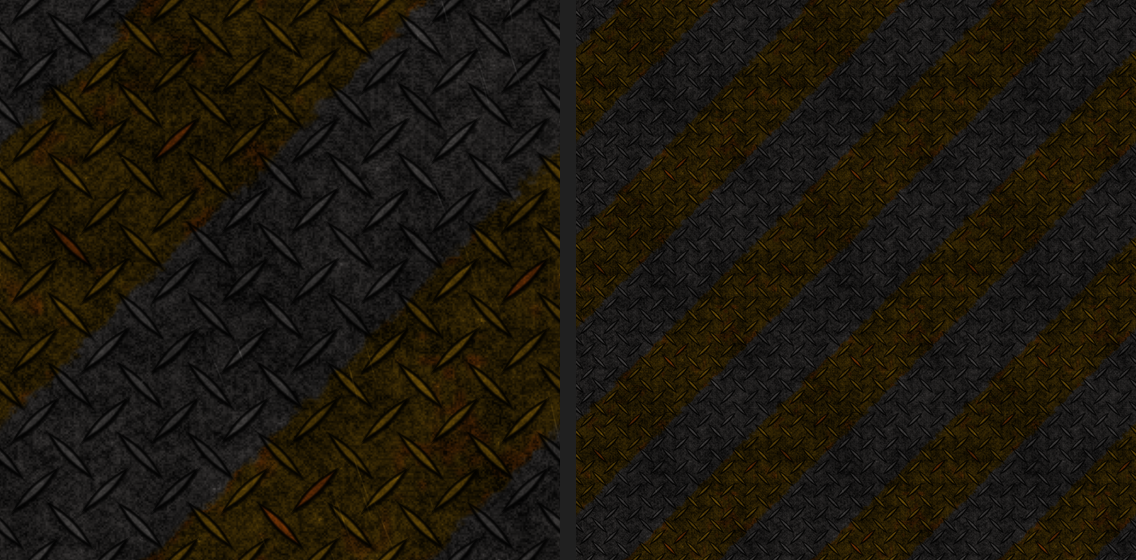
Left: one tile. Right: repeated 3 by 3.
Write a WebGL 2 fragment shader that draws this texture.

```glsl
#version 300 es
precision highp float;

uniform vec2 u_resolution;
out vec4 fragColor;

const float REPEATS = 8.0;
const float STRIPE_CENTER = 0.515;
const int SCRATCHES = 26;
const vec3 STEEL = vec3(0.105, 0.100, 0.098);
const vec3 STEEL_TREAD = vec3(0.195, 0.188, 0.185);
const vec3 PAINT = vec3(0.138, 0.100, 0.010);
const vec3 PAINT_TREAD = vec3(0.290, 0.210, 0.020);
const vec3 RUST = vec3(0.200, 0.085, 0.010);
const vec3 RUST_TREAD = vec3(0.330, 0.150, 0.015);

float hash(vec2 p) {
    return fract(sin(dot(p, vec2(127.1, 311.7))) * 43758.5453);
}

// Value noise whose lattice wraps after a whole number of cells
float noise(vec2 uv, float period, float seed) {
    vec2 p = uv * period;
    vec2 i = floor(p);
    vec2 f = fract(p);
    f = f * f * (3.0 - 2.0 * f);
    vec2 a = mod(i, period) + seed;
    vec2 b = mod(i + 1.0, period) + seed;
    return mix(mix(hash(a), hash(vec2(b.x, a.y)), f.x),
               mix(hash(vec2(a.x, b.y)), hash(b), f.x), f.y);
}

// Signed offset to the nearest wrapped copy of a point
vec2 wrapOffset(vec2 p) {
    return fract(p + 0.5) - 0.5;
}

// Pointed oval lying along the x axis
float lensDistance(vec2 p, float halfLength, float halfWidth) {
    float radius = (halfLength * halfLength + halfWidth * halfWidth) / (2.0 * halfWidth);
    return length(vec2(p.x, abs(p.y) + radius - halfWidth)) - radius;
}

// Adds one diagonal tread per cell: groove, shadow and rounded body
vec3 drawTread(vec3 color, vec2 uv, vec2 center, vec2 along, float paint, float grain) {
    vec2 cell = uv * REPEATS - center;
    vec2 id = mod(floor(cell + 0.5), REPEATS) + center;
    vec2 p = wrapOffset(cell);
    vec2 across = vec2(-along.y, along.x);
    vec2 local = vec2(dot(p, along), dot(p, across));
    float d = lensDistance(local, 0.405, 0.062);
    vec2 dropped = p + vec2(-0.008, 0.018);
    float shadow = lensDistance(vec2(dot(dropped, along), dot(dropped, across)), 0.42, 0.066);

    color *= mix(0.28, 1.0, smoothstep(-0.005, 0.045, shadow));
    color *= mix(0.35, 1.0, smoothstep(0.0, 0.026, d));

    float rusty = step(0.95, hash(id + 5.3));
    vec3 top = mix(STEEL_TREAD, mix(PAINT_TREAD, RUST_TREAD, rusty), paint);
    top *= (0.84 + 0.28 * hash(id + 2.7)) * (0.55 + 0.9 * grain);
    top *= 1.0 + 2.5 * local.y;
    top *= mix(0.16, 1.0, smoothstep(0.003, 0.040, -d));
    return mix(color, top, smoothstep(-0.012, 0.012, -d));
}

// Thin tapered scratches, all leaning roughly the same way
float scratches(vec2 uv, float pixel) {
    float mark = 0.0;
    for (int i = 0; i < SCRATCHES; i++) {
        vec2 key = vec2(float(i), 3.7);
        vec2 start = vec2(sqrt(hash(key)), hash(key + 1.3));
        vec2 dir = normalize(vec2(0.18 + 0.28 * hash(key + 2.1), -1.0));
        float halfLength = 0.015 + 0.055 * hash(key + 4.9);
        vec2 p = wrapOffset(uv - start);
        float t = clamp(dot(p, dir), -halfLength, halfLength);
        float d = length(p - dir * t);
        float line = 1.0 - smoothstep(0.0003, 0.0007 + pixel, d);
        float taper = 1.0 - abs(t) / halfLength;
        mark = max(mark, line * taper * (0.4 + 0.6 * hash(key + 6.2)));
    }
    return mark;
}

void main() {
    vec2 uv = gl_FragCoord.xy / u_resolution;
    float pixel = 1.0 / min(u_resolution.x, u_resolution.y);

    // Layers of wear, from broad stains to fine grit
    float stain = noise(uv, 7.0, 1.0);
    float blotch = noise(uv, 28.0, 9.0);
    float speckle = noise(uv, 110.0, 17.0);
    float grit = noise(uv, 300.0, 31.0);
    float grain = 0.15 * stain + 0.20 * blotch + 0.27 * speckle + 0.38 * grit;

    // Broad diagonal paint band with a ragged edge
    float fray = 0.030 * (blotch - 0.5) + 0.022 * (speckle - 0.5);
    float band = abs(fract(uv.x - uv.y - STRIPE_CENTER + 0.5) - 0.5) + fray;
    float paint = 1.0 - smoothstep(0.238, 0.262, band);
    float edge = 1.0 - smoothstep(0.0, 0.03, abs(band - 0.245));

    // Plate with rust patches, mostly along the paint edge
    float rustNoise = 0.6 * noise(uv, 11.0, 43.0) + 0.4 * noise(uv, 45.0, 57.0);
    float rust = smoothstep(0.62, 0.90, rustNoise + 0.12 * edge) * paint;
    vec3 color = mix(STEEL, mix(PAINT, RUST, 0.7 * rust), paint);
    color *= max(0.25, 1.0 + 2.5 * (grain - 0.5));

    // Two interleaved sets of raised treads
    vec2 rising = normalize(vec2(1.0, 0.96));
    vec2 falling = normalize(vec2(1.0, -1.02));
    color = drawTread(color, uv, vec2(0.5, 0.0), rising, paint, grain);
    color = drawTread(color, uv, vec2(0.0, 0.5), falling, paint, grain);

    // Scratches and small bright chips
    vec3 scuff = mix(vec3(0.13), vec3(0.17, 0.13, 0.03), paint);
    color += scuff * scratches(uv, pixel) * (0.35 + 0.65 * speckle);
    color += scuff * smoothstep(0.86, 1.0, speckle * 0.6 + blotch * 0.4) * grit;

    fragColor = vec4(color, 1.0);
}
```
